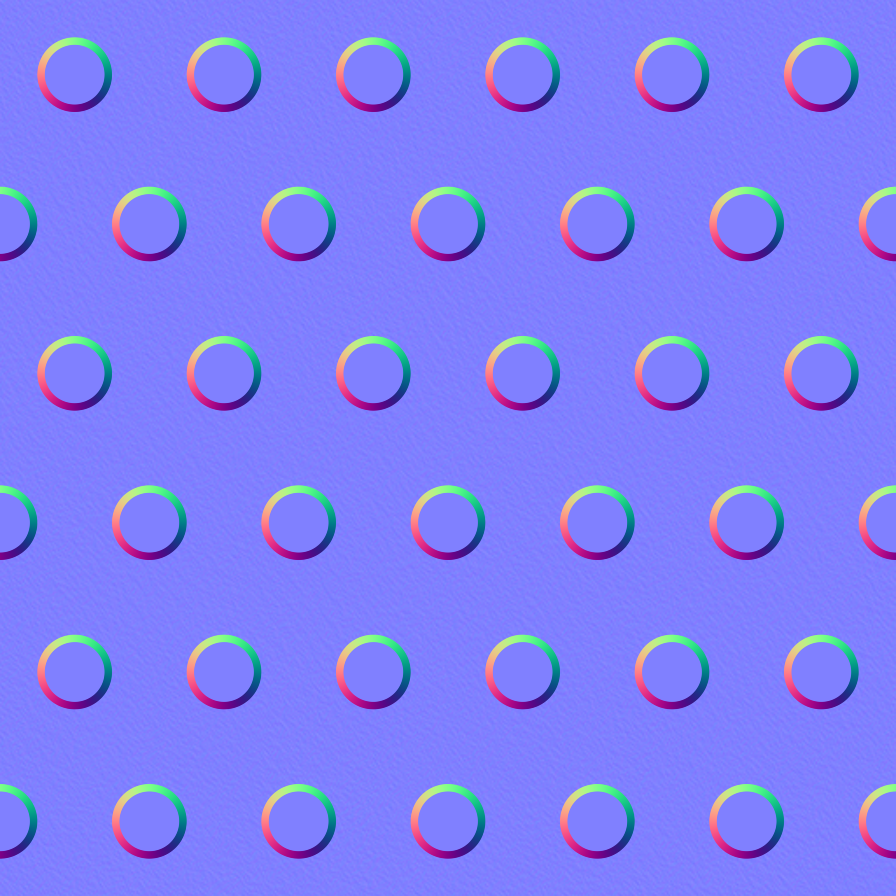
Give the GLSL for this texture map, as a WebGL 2 fragment shader.

```glsl
#version 300 es
precision highp float;
// Tangent-space normal map of raised round studs: six staggered rows of six.
// Each stud is a flat disc with a steep bevelled rim, set on a finely grained
// plane; the grain comes from a wrapping height noise, so the map tiles.

uniform vec2 u_resolution;
out vec4 fragColor;

float hash(vec2 p) {
    return fract(sin(dot(p, vec2(12.9898, 78.233))) * 43758.5453);
}

// Value noise whose lattice wraps after "period" cells.
float wrapNoise(vec2 p, float period) {
    vec2 cell = floor(p), f = fract(p);
    vec2 a = mod(cell, period), b = mod(cell + 1.0, period);
    return mix(mix(hash(a), hash(vec2(b.x, a.y)), f.x),
               mix(hash(vec2(a.x, b.y)), hash(b), f.x), f.y);
}

// Slope of the grain height field by central differences.
vec2 grainSlope(vec2 uv) {
    const float period = 512.0;
    vec2 p = uv * period - 0.5;
    vec2 e = vec2(1.0, 0.0);
    return vec2(wrapNoise(p - e.xy, period) - wrapNoise(p + e.xy, period),
                wrapNoise(p - e.yx, period) - wrapNoise(p + e.yx, period));
}

vec3 encodeNormal(vec2 slope) {
    return normalize(vec3(slope, 1.0)) * 0.5 + 0.5;
}

void main() {
    vec2 uv = gl_FragCoord.xy / u_resolution;

    // Staggered grid: every other row shifts by half a cell.
    vec2 grid = uv * 6.0;
    float shift = 0.5 * (1.0 - mod(floor(grid.y), 2.0));
    vec2 local = fract(grid + vec2(shift, 0.0)) - 0.5;
    float radius = length(local);
    float soft = 0.6 * 6.0 / min(u_resolution.x, u_resolution.y);

    // Coverage of the whole stud and of its flat top.
    float stud = 1.0 - smoothstep(0.25 - soft, 0.25 + soft, radius);
    float top = 1.0 - smoothstep(0.2 - soft, 0.2 + soft, radius);

    // Grained plane, steep rim, smooth top.
    vec2 outward = local / max(radius, 0.001);
    vec3 plane = encodeNormal(grainSlope(uv) * 0.1);
    vec3 rim = encodeNormal(vec2(-outward.x, outward.y) * 20.0);
    vec3 flatTop = encodeNormal(vec2(0.0));

    vec3 color = mix(plane, rim, stud);
    color = mix(color, flatTop, top);
    fragColor = vec4(color, 1.0);
}
```
